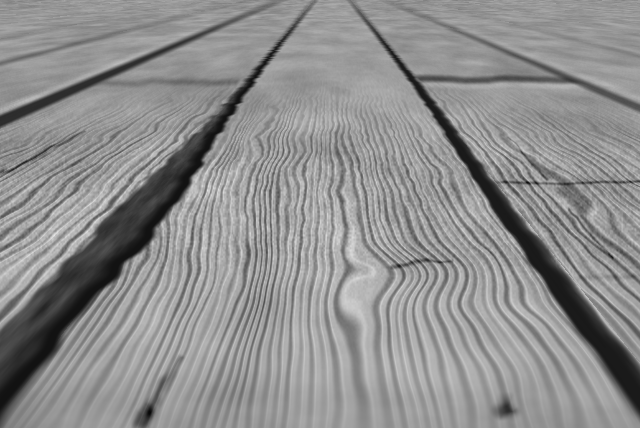
A Shadertoy shader for this texture:

```glsl
// Weathered wooden deck boards receding to a vanishing point, with shallow focus.

const vec2  VANISH      = vec2(0.777, -0.0527); // x from left, y down from top, in canvas heights
const float FOCUS_Y     = 0.48;
const float FOCUS_HALF  = 0.10;
const float BLUR_GAIN   = 0.05;
const float BASE_TONE   = 0.605;
const float BOARD_PITCH = 1.555;
const float BOARD_SHIFT = 0.02;
const float CENTER_GRAIN = 26.0;
const float SIDE_GRAIN   = 17.0;
const float GRAIN_DEPTH  = 0.30;
const float GAP_TONE     = 0.10;

float hash(vec2 p) {
    vec3 q = fract(vec3(p.xyx) * 0.1031);
    q += dot(q, q.yzx + 33.33);
    return fract((q.x + q.y) * q.z);
}

float noise(vec2 p) {
    vec2 i = floor(p), f = fract(p);
    f = f * f * (3.0 - 2.0 * f);
    return mix(mix(hash(i), hash(i + vec2(1, 0)), f.x),
               mix(hash(i + vec2(0, 1)), hash(i + vec2(1, 1)), f.x), f.y);
}

float fbm(vec2 p) {
    float sum = 0.0, amp = 0.5;
    for (int i = 0; i < 4; i++) {
        sum += amp * noise(p);
        p = p * 2.03 + 17.7;
        amp *= 0.5;
    }
    return sum;
}

// Soft interval from a to b
float band(float x, float a, float b, float soft) {
    return smoothstep(a - soft, a + soft, x) - smoothstep(b - soft, b + soft, x);
}

// Soft line segment that tapers towards b
float stroke(vec2 p, vec2 a, vec2 b, float radius, float soft) {
    vec2 ab = b - a;
    float t = clamp(dot(p - a, ab) / dot(ab, ab), 0.0, 1.0);
    float d = length(p - a - ab * t) - radius * (1.0 - 0.6 * t);
    return 1.0 - smoothstep(-soft, soft, d);
}

// Dark growth lines with pale ridges beside them; q = (across, depth)
float grain(vec2 q, float freq, float soft) {
    float phase = q.x * freq + 2.2 * noise(vec2(q.x * freq * 0.3, q.y * 0.7))
                + 1.1 * noise(q * vec2(6.0, 4.5)) + 0.35 * noise(q * vec2(15.0, 13.0));
    float id = floor(phase), f = fract(phase) - 0.5;
    float w = soft * freq;
    float width = 0.02 + 0.22 * noise(vec2(id * 7.3, q.y * 4.0));
    float edge = min(width + 0.14 + 0.5 * w, 0.5);
    float line = 1.0 - smoothstep(width * 0.3, edge, abs(f));
    float ridge = band(f, 0.28, 0.40, 0.08);
    float strength = 0.35 + 0.85 * hash(vec2(id, 4.0));
    return (0.3 - line * strength + 0.35 * ridge) * exp(-18.0 * w * w);
}

void mainImage(out vec4 fragColor, in vec2 fragCoord) {
    vec2 p = vec2(fragCoord.x, iResolution.y - fragCoord.y) / iResolution.y;

    // Perspective: u runs across the boards, z along them
    float r = p.y - VANISH.y;
    float u = (p.x - VANISH.x) / r;
    float z = 1.0 / r;
    float defocus = max(abs(p.y - FOCUS_Y) - FOCUS_HALF, 0.0);
    float blur = 0.0012 + BLUR_GAIN * defocus * defocus + 0.5 / iResolution.y;
    float soft = blur * sqrt(1.0 + u * u) / r;
    float sharp = exp(-defocus * 9.0);

    // Edges of the two near gaps
    float bulge = (p.y - 0.48) / 0.2;
    float rough = (noise(vec2(z * 14.0, 3.0)) - 0.5) * 0.03;
    float leftInner = -0.755 + 0.065 * exp(-bulge * bulge) + rough;
    float leftOuter = mix(-0.85, -0.93, smoothstep(0.2, 0.5, p.y)) + rough;
    float rightShift = 0.05 * (1.0 - smoothstep(0.12, 0.5, p.y)) + 0.5 * rough;
    bool center = u > -0.8 && u < 0.74;
    float board = floor((u - BOARD_SHIFT) / BOARD_PITCH + 0.5);

    // Grain coordinates, leaning at left and bent around the knot
    vec2 q = vec2(u, z);
    if (center) q.x += 0.35 * min(u, 0.0) * smoothstep(0.38, 0.68, p.y);
    vec2 knot = (p - vec2(0.99, 0.635)) / vec2(0.17, 0.055);
    q.x -= 0.09 * exp(-dot(knot, knot));
    q += board * vec2(9.0, 5.0);

    // Board surface
    float tone = BASE_TONE - (center ? 0.0 : 0.02);
    tone += 0.20 * (fbm(vec2(q.x * 3.0, z * 2.0)) - 0.47);
    tone += 0.10 * (fbm(p * vec2(5.0, 14.0)) - 0.47);
    tone -= 0.05 * smoothstep(0.8, 1.0, p.y);
    tone += GRAIN_DEPTH * grain(q, center ? CENTER_GRAIN : SIDE_GRAIN, soft);
    tone += 0.11 * sharp * (noise(vec2(q.x * 85.0, z * 9.0)) - 0.5);
    tone += 0.12 * sharp * (noise(p * vec2(260.0, 200.0)) - 0.5);

    // Cross joints and cracks
    float wave = (noise(vec2(p.x * 22.0, 8.0)) - 0.5) * 0.008;
    float right = smoothstep(0.78, 0.84, u);
    tone -= 0.28 * band(p.y + wave, 0.177, 0.191, blur + 0.002) * band(u, 0.84, 2.35, soft);
    tone += 0.07 * band(p.y + wave, 0.192, 0.204, blur + 0.002) * band(u, 0.84, 2.35, soft);
    tone -= 0.13 * band(p.y + wave, 0.186, 0.199, blur + 0.003) * band(u, -2.2, -0.9, soft);
    tone -= 0.28 * band(p.y + wave, 0.424, 0.429, blur + 0.001) * right;
    tone -= 0.10 * band(p.y + wave, 0.644, 0.652, blur + 0.004) * right;
    vec2 c = p + (vec2(noise(p * 35.0), noise(p * 35.0 + 40.0)) - 0.5) * 0.014;
    float cracks = stroke(c, vec2(1.28, 0.42), vec2(1.19, 0.32), 0.003, blur + 0.001)
                 + stroke(c, vec2(1.33, 0.49), vec2(1.43, 0.605), 0.004, blur + 0.001)
                 + stroke(c, vec2(0.0, 0.41), vec2(0.195, 0.31), 0.004, blur + 0.002)
                 + stroke(c, vec2(0.92, 0.62), vec2(1.06, 0.61), 0.005, blur + 0.002)
                 + stroke(c, vec2(0.345, 0.965), vec2(0.42, 0.835), 0.009, blur + 0.004);
    tone -= 0.27 * min(cracks, 1.0);
    float pits = stroke(c, vec2(0.335, 0.98), vec2(0.35, 0.965), 0.021, 0.015)
               + stroke(c, vec2(1.18, 0.955), vec2(1.20, 0.965), 0.023, 0.016);
    tone -= 0.34 * pits;

    // Far gaps on both sides, fading with distance
    for (int i = 0; i < 3; i++) {
        float side = sign(u);
        float x = u - BOARD_SHIFT - side * BOARD_PITCH * (float(i) + 1.5);
        float strength = (side < 0.0 ? 0.9 : 0.6) * pow(0.5, float(i));
        float halfWidth = side < 0.0 ? 0.10 : 0.075;
        tone = mix(tone, 0.13, strength * band(x, -halfWidth, halfWidth, soft + 0.02));
        tone += 0.12 * strength * band(x * side, 0.12, 0.24, soft + 0.04);
    }

    // Near gaps: a rough board side above deep shadow
    float sideTone = 0.10 + 0.30 * fbm(vec2(u * 24.0, z * 7.0));
    float shadow = smoothstep(leftInner - 0.10, leftInner - 0.03, u);
    float leftTone = mix(sideTone, GAP_TONE * 0.7, shadow);
    tone = mix(tone, leftTone, band(u, leftOuter, leftInner, soft + 0.012));
    float rightTone = mix(GAP_TONE, sideTone, smoothstep(0.74, 0.79, u - rightShift));
    tone = mix(tone, rightTone, band(u - rightShift, 0.695, 0.785, soft + 0.008));

    fragColor = vec4(vec3(clamp(tone, 0.03, 0.92)), 1.0);
}
```
